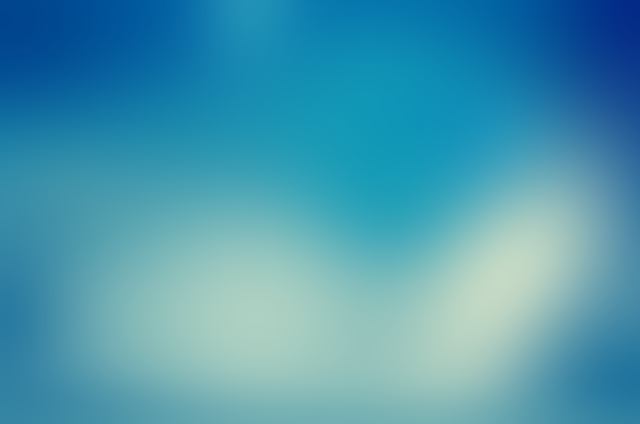
This background is drawn by a WebGL 1 fragment shader. Its source:

```glsl
precision highp float;

uniform vec2 u_resolution;

#define ASPECT 1.5
#define TOP_BLUE vec3(0.00, 0.40, 0.66)
#define MID_TEAL vec3(0.09, 0.55, 0.68)
#define LOW_AQUA vec3(0.46, 0.70, 0.71)
#define NAVY vec3(0.00, 0.26, 0.55)
#define INDIGO vec3(0.00, 0.13, 0.52)
#define CYAN vec3(0.07, 0.61, 0.72)
#define AZURE vec3(0.02, 0.54, 0.74)
#define STEEL vec3(0.05, 0.40, 0.60)
#define MIST vec3(0.32, 0.61, 0.66)
#define SAGE vec3(0.72, 0.84, 0.77)
#define CREAM vec3(0.85, 0.90, 0.79)

// Gaussian falloff inside an ellipse
float glow(vec2 p, vec2 center, vec2 radius) {
  vec2 d = (p - center) / radius;
  return exp(-dot(d, d));
}

// Gaussian falloff with its long axis turned by an angle
float tiltedGlow(vec2 p, vec2 center, vec2 radius, float angle) {
  float c = cos(angle);
  float s = sin(angle);
  vec2 d = p - center;
  return glow(vec2(c * d.x + s * d.y, c * d.y - s * d.x), vec2(0.0), radius);
}

void main() {
  vec2 p = gl_FragCoord.xy / u_resolution * vec2(ASPECT, 1.0);

  // Vertical base gradient
  vec3 color = mix(LOW_AQUA, MID_TEAL, smoothstep(0.25, 0.72, p.y));
  color = mix(color, TOP_BLUE, smoothstep(0.65, 1.0, p.y));

  // Dark upper corners
  color = mix(color, NAVY, 0.95 * glow(p, vec2(0.0, 0.95), vec2(0.35, 0.25)));
  color = mix(color, NAVY, glow(p, vec2(1.5, 0.82), vec2(0.32, 0.48)));
  color = mix(color, INDIGO, 0.85 * glow(p, vec2(1.5, 1.0), vec2(0.17, 0.25)));

  // Cyan light in the upper middle
  color = mix(color, CYAN + vec3(0.10, 0.0, 0.01), 0.8 * glow(p, vec2(0.59, 1.0), vec2(0.13, 0.20)));
  color = mix(color, CYAN, 0.85 * glow(p, vec2(0.88, 0.72), vec2(0.28, 0.28)));
  color = mix(color, AZURE, 0.8 * glow(p, vec2(1.09, 0.65), vec2(0.19, 0.16)));
  color = mix(color, CYAN - vec3(0.04, 0.02, 0.01), 0.9 * glow(p, vec2(0.90, 0.56), vec2(0.20, 0.17)));

  // Left side haze and cool edge
  color = mix(color, MIST, 0.6 * glow(p, vec2(0.15, 0.52), vec2(0.25, 0.15)));
  color = mix(color, STEEL, 0.75 * glow(p, vec2(0.0, 0.25), vec2(0.20, 0.25)));

  // Warm pale lights
  color = mix(color, SAGE, 0.85 * glow(p, vec2(0.60, 0.25), vec2(0.28, 0.27)));
  color = mix(color, CREAM, 0.95 * tiltedGlow(p, vec2(1.19, 0.31), vec2(0.36, 0.20), 1.0));

  // Cool lower corners and bottom fade
  color = mix(color, STEEL, 0.9 * glow(p, vec2(1.5, 0.04), vec2(0.28, 0.25)));
  color = mix(color, STEEL, 0.7 * glow(p, vec2(0.0), vec2(0.40, 0.12)));
  color = mix(color, MIST, 0.4 * glow(p, vec2(p.x, 0.0), vec2(1.0, 0.08)));

  gl_FragColor = vec4(color, 1.0);
}
```
